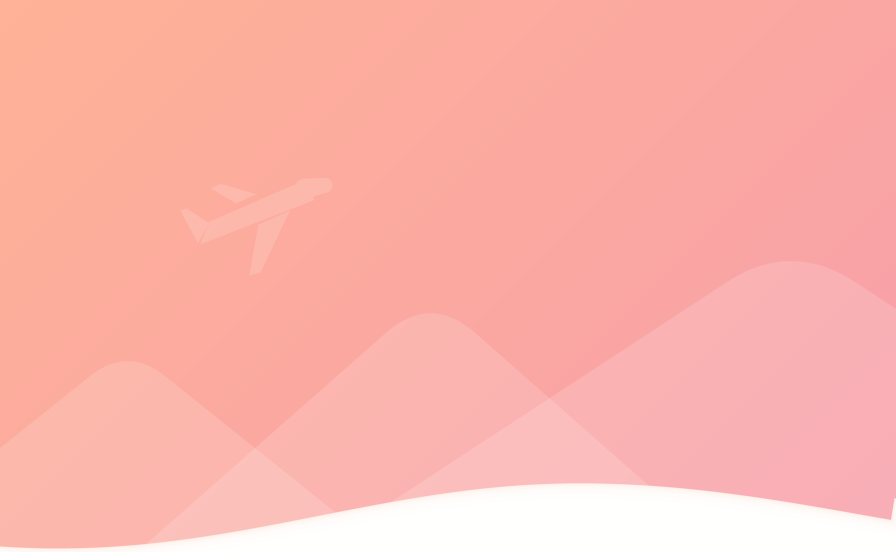
A WebGL 2 fragment shader for this background:

```glsl
#version 300 es
precision highp float;

uniform vec2 u_resolution;
out vec4 fragColor;

#define SKY_WARM vec3(1.0, 0.698, 0.592)
#define SKY_ROSE vec3(0.968, 0.622, 0.668)
#define SNOW vec3(1.0, 1.0, 0.998)
#define SHADE vec3(0.995, 0.94, 0.91)
#define VEIL 0.15
#define PLANE_POS vec2(0.464, 0.589)
#define PLANE_SIZE 0.211
#define WAVE_CREST vec2(1.0485, 0.0654)
#define WAVE_HEIGHT 0.059
#define SHADE_DEPTH 0.008

const float PI = 3.14159265;

// Peak x, peak y, slope, half width of the rounded top
const vec4 MOUNTAINS[3] = vec4[3](
    vec4(0.231, 0.373, 0.80, 0.068),
    vec4(0.780, 0.468, 0.88, 0.081),
    vec4(1.433, 0.565, 0.655, 0.116));

float coverage(float dist, float pixel) {
    return 1.0 - smoothstep(-0.75 * pixel, 0.75 * pixel, dist);
}

// Signed distance to the line a-b, positive on its left
float edgeSide(vec2 p, vec2 a, vec2 b) {
    vec2 e = normalize(b - a);
    return dot(p - a, vec2(-e.y, e.x));
}

// Convex quad with clockwise corners
float quad(vec2 p, vec2 a, vec2 b, vec2 c, vec2 d) {
    return max(max(edgeSide(p, a, b), edgeSide(p, b, c)),
               max(edgeSide(p, c, d), edgeSide(p, d, a)));
}

float taperedCapsule(vec2 p, vec2 a, vec2 b, float ra, float rb) {
    vec2 axis = b - a;
    float h = clamp(dot(p - a, axis) / dot(axis, axis), 0.0, 1.0);
    return length(p - a - h * axis) - mix(ra, rb, h);
}

float airplane(vec2 p) {
    float body = quad(p, vec2(-0.40, 0.045), vec2(0.44, 0.41), vec2(0.50, 0.23), vec2(-0.48, -0.15));
    float nose = taperedCapsule(p, vec2(0.42, 0.33), vec2(0.59, 0.355), 0.085, 0.065);
    float tail = quad(p, vec2(-0.65, 0.14), vec2(-0.60, 0.16), vec2(-0.40, 0.03), vec2(-0.50, -0.14));
    float nearWing = quad(p, vec2(0.02, 0.02), vec2(0.29, 0.14), vec2(0.04, -0.39), vec2(-0.06, -0.42));
    float farWing = quad(p, vec2(-0.39, 0.33), vec2(-0.30, 0.37), vec2(0.0, 0.28), vec2(-0.17, 0.20));
    return min(min(min(body, nose), tail), min(nearWing, farWing));
}

// Straight slopes joined by a parabolic cap
float mountain(vec2 p, vec4 m) {
    float dx = abs(p.x - m.x);
    float drop = dx < m.w ? 0.5 * (dx * dx / m.w + m.w) : dx;
    return (p.y - m.y + m.z * drop) / sqrt(1.0 + m.z * m.z);
}

// Cosine swell, longer on the right of its crest
float wave(vec2 p) {
    float dx = p.x - WAVE_CREST.x;
    float halfPeriod = dx < 0.0 ? 0.943 : 1.0485;
    return p.y - WAVE_CREST.y - WAVE_HEIGHT * cos(PI * dx / halfPeriod);
}

void main() {
    vec2 p = gl_FragCoord.xy / u_resolution.y;
    float pixel = 1.0 / u_resolution.y;
    float aspect = u_resolution.x / u_resolution.y;

    // Diagonal sky
    vec3 color = mix(SKY_WARM, SKY_ROSE, (p.x + 1.0 - p.y) / (aspect + 1.0));

    // Translucent airplane and mountains
    float plane = airplane((p - PLANE_POS) / PLANE_SIZE) * PLANE_SIZE;
    color = mix(color, SNOW, VEIL * coverage(plane, pixel));
    for (int i = 0; i < 3; i++) {
        color = mix(color, SNOW, VEIL * coverage(mountain(p, MOUNTAINS[i]), pixel));
    }

    // White ground with a soft rim and a slanted right end
    float swell = wave(p);
    float rightEnd = max(1.614 + 0.16 * (p.y - 0.057) - p.x, p.y - 0.097);
    float ground = min(swell, rightEnd);
    vec3 groundColor = mix(SNOW, SHADE, exp(min(ground, 0.0) / SHADE_DEPTH));
    color = mix(color, groundColor, coverage(ground, pixel));

    fragColor = vec4(color, 1.0);
}
```
